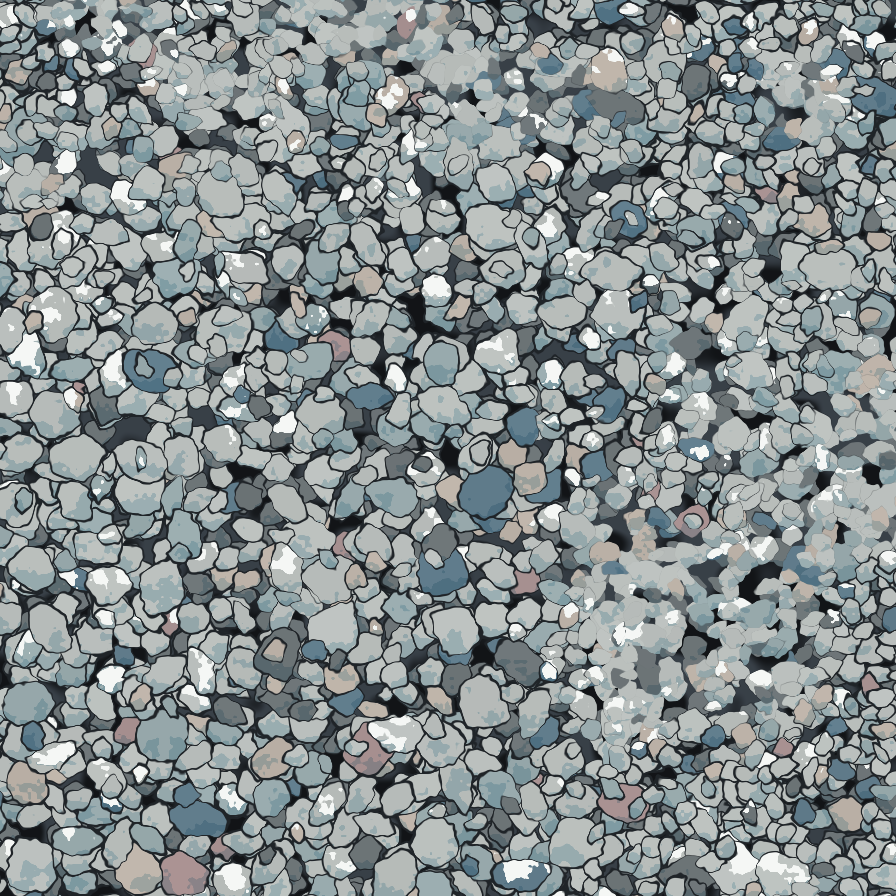
Reproduce this texture procedurally as a Shadertoy shader.

```glsl
const float TAU = 6.2831853;
const vec3 INK = vec3(0.07, 0.08, 0.09);
const vec3 SHADOW = vec3(0.22, 0.25, 0.28);
const vec3 SLATE = vec3(0.43, 0.46, 0.47);
const vec3 PALE = vec3(0.73, 0.75, 0.74);
const vec3 BLUE_GREY = vec3(0.60, 0.67, 0.68);
const vec3 DEEP_BLUE = vec3(0.38, 0.49, 0.55);
const vec3 WARM = vec3(0.74, 0.70, 0.66);
const vec3 ROSE = vec3(0.66, 0.57, 0.57);
const vec3 GLINT = vec3(0.96, 0.97, 0.96);

float hash(vec2 p) {
    return fract(sin(dot(p, vec2(127.1, 311.7))) * 43758.5453);
}

float noise(vec2 p) {
    vec2 i = floor(p), f = fract(p);
    f = f * f * (3.0 - 2.0 * f);
    float low = mix(hash(i), hash(i + vec2(1, 0)), f.x);
    float high = mix(hash(i + vec2(0, 1)), hash(i + vec2(1, 1)), f.x);
    return mix(low, high, f.y);
}

// 1 where the gravel is fine and crowded: along the top and the right
float fineness(vec2 p) {
    float top = smoothstep(0.68, 0.92, p.y);
    float right = 0.8 * smoothstep(0.58, 0.72, p.x);
    return clamp(max(top, right) + 0.7 * (noise(p * 6.0) - 0.5), 0.0, 1.0);
}

// Rounded irregular polygon of about unit radius
float stoneShape(vec2 p, vec2 id) {
    float sum = 0.0;
    for (int i = 0; i < 7; i++) {
        vec2 key = id + float(i) * vec2(3.7, 9.1);
        float angle = (float(i) + 0.7 * hash(key)) * TAU / 7.0;
        float reach = mix(0.72, 1.08, hash(key + 5.3));
        sum += exp(11.0 * (dot(p, vec2(cos(angle), sin(angle))) - reach));
    }
    return log(sum) / 11.0;
}

vec3 stoneColour(float pick, float slateShare) {
    if (pick < slateShare) return SLATE;
    pick = (pick - slateShare) / (1.0 - slateShare);
    if (pick < 0.72) return PALE;
    if (pick < 0.85) return BLUE_GREY;
    if (pick < 0.90) return DEEP_BLUE;
    return pick < 0.97 ? WARM : ROSE;
}

// Flat fill with a ragged shaded patch and, on some stones, a white glint
vec3 stoneSurface(vec3 base, vec2 offset, float depth, float grain, float shine) {
    float shade = grain - 0.5 * offset.y;
    vec3 colour = base * mix(vec3(1), vec3(0.81, 0.89, 0.92), smoothstep(0.23, 0.28, shade));
    float light = grain + 0.35 * offset.y + 0.5 * (depth - 0.4);
    return mix(colour, GLINT, shine * smoothstep(0.03, 0.08, light));
}

// One layer of scattered stones; density.x for coarse and .y for fine regions
vec3 paintStones(vec3 under, vec2 p, float count, vec2 density, float slateShare,
                 float rim, float grain, float seed, float pixel) {
    vec3 colour = under;
    vec2 cell = floor(p * count);
    for (int y = -1; y <= 1; y++)
    for (int x = -1; x <= 1; x++) {
        vec2 home = cell + vec2(x, y);
        vec2 id = home + seed;
        vec2 jitter = vec2(hash(id), hash(id + 17.3)) - 0.5;
        vec2 centre = (home + 0.5 + 0.7 * jitter) / count;
        float chance = mix(density.x, density.y, fineness(centre));
        if (hash(id + 31.7) > chance) continue;

        float radius = mix(0.48, 0.74, hash(id + 43.1)) / count;
        vec2 offset = (p - centre) / radius;
        if (dot(offset, offset) > 2.6) continue;

        float angle = 2.7 * (hash(id + 59.9) - 0.5);
        float c = cos(angle), s = sin(angle);
        float aspect = mix(0.52, 0.95, hash(id + 71.3));
        vec2 local = vec2(c * offset.x + s * offset.y, c * offset.y - s * offset.x);
        float shape = stoneShape(local / vec2(1.0, aspect), id);
        float dist = shape * radius * mix(aspect, 1.0, 0.3);

        float outline = 1.0 - smoothstep(rim - pixel, rim + pixel, dist);
        float fill = 1.0 - smoothstep(-pixel, pixel, dist);
        float shine = step(0.84, hash(id + 83.9)) * step(0.1, 0.3 - slateShare);
        vec3 base = stoneColour(hash(id + 97.7), slateShare);
        base *= mix(0.97, 1.03, hash(id + 11.9));
        colour = mix(colour, mix(INK, SHADOW, 0.35), outline * smoothstep(0.0, 0.0012, rim));
        colour = mix(colour, stoneSurface(base, offset, -shape, grain, shine), fill);
    }
    return colour;
}

void mainImage(out vec4 fragColor, in vec2 fragCoord) {
    vec2 uv = fragCoord / iResolution.y;
    float pixel = 0.6 / iResolution.y;

    // Chipped edges, patch grain and uneven outline width
    vec2 chip = vec2(noise(uv * 150.0), noise(uv * 150.0 + 40.0)) - 0.5;
    vec2 p = uv + 0.004 * chip;
    float grain = noise(uv * 65.0) + 0.5 * noise(uv * 210.0) - 0.75;
    float merged = smoothstep(0.45, 0.75, noise(uv * 9.0 + 3.0)) * fineness(uv);
    float rim = mix(0.0008, 0.0030, noise(uv * 45.0 + 8.0)) * (1.0 - 0.9 * merged);

    // Dark gaps, then stones from the buried ones up to the top ones
    vec3 colour = mix(INK, SHADOW, smoothstep(0.35, 0.6, noise(uv * 28.0)));
    colour = paintStones(colour, p, 38.0, vec2(0.80, 0.95), 0.55, rim, grain, 101.0, pixel);
    colour = paintStones(colour, p, 30.0, vec2(0.95, 0.85), 0.08, rim, grain, 233.0, pixel);
    colour = paintStones(colour, p, 21.0, vec2(0.52, 0.22), 0.03, rim, grain, 377.0, pixel);
    colour = paintStones(colour, p, 46.0, vec2(0.06, 0.55), 0.08, rim, grain, 509.0, pixel);
    fragColor = vec4(colour, 1.0);
}
```
